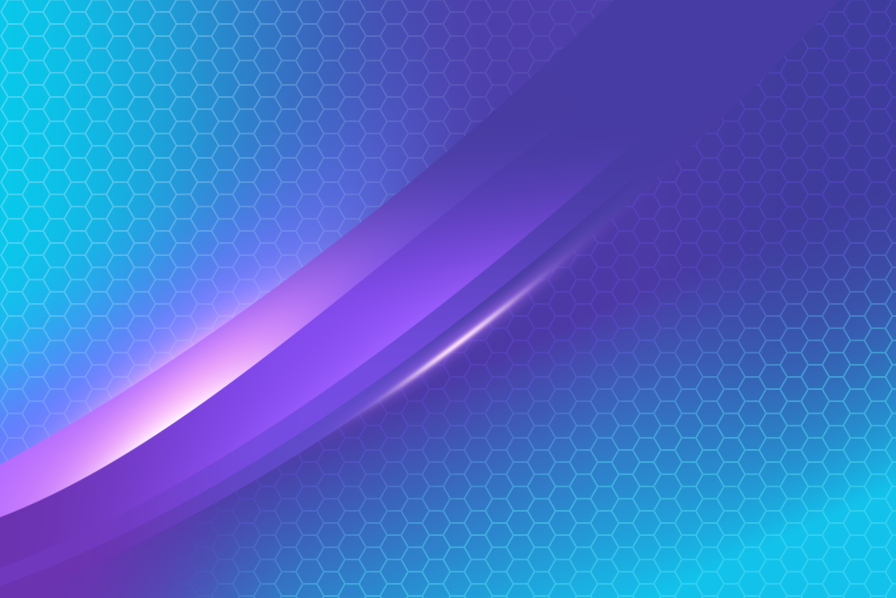
Write a WebGL 2 fragment shader that draws this background.

```glsl
#version 300 es
precision highp float;
// Glossy violet ribbons sweep diagonally over a cyan-to-indigo honeycomb.
// Polynomial curves bound each ribbon; gaussian glows add the hot highlights,
// and a folded hexagonal lattice draws the mesh on both sides.
uniform vec2 u_resolution;
out vec4 outColor;

const vec3 INDIGO = vec3(0.28, 0.235, 0.64);
const vec3 CYAN = vec3(0.03, 0.79, 0.92);
const vec3 VIOLET = vec3(0.53, 0.34, 1.0);
const vec3 PLUM = vec3(0.42, 0.20, 0.69);

// Height of a cubic curve at x, coefficients in rising order.
float curve(vec4 k, float x) {
    return k.x + x * (k.y + x * (k.z + x * k.w));
}

float bell(float v, float center, float width) {
    float t = (v - center) / width;
    return exp(-t * t);
}

// Line coverage of a flat-topped honeycomb.
float honeycomb(vec2 p, float pixel) {
    float radius = 0.0235;
    vec2 cell = radius * vec2(3.0, sqrt(3.0));
    vec2 a = mod(p, cell) - 0.5 * cell;
    vec2 b = mod(p + 0.5 * cell, cell) - 0.5 * cell;
    vec2 q = abs(dot(a, a) < dot(b, b) ? a : b);
    float edge = 0.5 * cell.y - max(q.y, 0.5 * q.y + 0.866 * q.x);
    return 1.0 - smoothstep(0.0012 - 0.4 * pixel, 0.0012 + 0.7 * pixel, edge);
}

// Cyan field above the ribbons, with a periwinkle haze near their edge.
vec3 upperField(vec2 p, float above, float mesh) {
    vec3 color = mix(CYAN, INDIGO + vec3(0.02, 0.01, 0.03), smoothstep(0.0, 0.9, p.x + 0.06 * p.y));
    float haze = exp(-above * above / 0.035) * (1.0 - smoothstep(0.35, 0.85, p.x));
    color = mix(color, vec3(0.44, 0.44, 1.0), 0.9 * haze);
    color += vec3(0.42, 0.18, 0.08) * bell(p.x, 0.3, 0.2) * exp(-max(above, 0.0) / 0.04);
    float strength = mix(0.34, 0.06, smoothstep(0.15, 0.95, p.x)) * (1.0 - 0.5 * haze);
    return mix(color, vec3(0.75, 0.9, 1.0), mesh * strength);
}

// Indigo field below the ribbons, turning cyan toward the lower right.
vec3 lowerField(vec2 p, float mesh) {
    float light = clamp((0.45 * p.x - p.y + 0.03) / 0.52, 0.0, 1.0);
    vec3 color = mix(INDIGO + vec3(0.02, -0.01, 0.01), CYAN + vec3(0.04, -0.03, 0.0), light);
    color = mix(color, vec3(0.23, 0.24, 0.6), smoothstep(1.0, 1.4, p.x) * (1.0 - light) * 0.8);
    color = mix(PLUM, color, smoothstep(0.05, 0.5, p.x));
    vec3 line = mix(vec3(0.37, 0.29, 0.83), vec3(0.35, 0.88, 0.97), smoothstep(0.0, 0.6, light));
    return mix(color, line, mesh * 0.42 * smoothstep(0.25, 0.55, p.x));
}

// Upper ribbon: violet, with a pink and white glow along its lower edge.
vec3 brightRibbon(vec2 p, float above) {
    vec3 color = mix(VIOLET, INDIGO, smoothstep(0.4, 0.82, p.y + 0.25 * above));
    color = mix(color, vec3(0.72, 0.42, 1.0), 0.75 * (1.0 - smoothstep(0.0, 0.3, p.x)));
    float pink = bell(p.x, 0.3, 0.24) * bell(above, 0.0, 0.115);
    color = mix(color, vec3(1.0, 0.62, 0.97), 0.95 * pink);
    float white = bell(p.x, 0.29, 0.14) * exp(-max(above, 0.0) / 0.035);
    return mix(color, vec3(1.0, 0.97, 1.0), white);
}

// Middle ribbon: deep purple that brightens toward its lower edge.
vec3 middleRibbon(vec2 p, float above) {
    vec3 color = mix(PLUM, vec3(0.49, 0.27, 0.91), smoothstep(0.0, 0.5, p.x));
    float sheen = bell(p.x, 0.64, 0.28) * exp(-max(above, 0.0) / 0.09);
    color = mix(color, vec3(0.61, 0.37, 1.0), sheen);
    return mix(color, INDIGO, smoothstep(0.46, 0.8, p.y + 0.1 * above));
}

void main() {
    vec2 p = gl_FragCoord.xy / u_resolution.y;
    float aspect = u_resolution.x / u_resolution.y;
    p.x *= 1.5 / aspect;
    float pixel = 1.0 / u_resolution.y;
    float mesh = honeycomb(p + vec2(0.01, 0.017), pixel);

    // Heights above the five ribbon edges, from top to bottom.
    float top = p.y - curve(vec4(0.223, 0.55, 0.2, 0.0), p.x);
    float ridge = p.y - curve(vec4(0.135, 0.38, 0.655, -0.335), p.x);
    float fold = p.y - curve(vec4(0.05, 0.38, 0.337, -0.06), p.x);
    float seam = fold + 0.03 + 0.025 * p.x;
    float rim = p.y - curve(vec4(-0.01, 0.38, 0.247, -0.004), p.x);

    // Thin lower ribbons.
    float fade = smoothstep(0.33, 0.75, p.y);
    float left = 1.0 - smoothstep(0.1, 0.5, p.x);
    vec3 outer = mix(vec3(0.37, 0.29, 0.79), INDIGO, smoothstep(0.3, 0.55, p.y));
    outer = mix(outer, PLUM, left);
    vec3 inner = mix(vec3(0.46, 0.3, 0.89), INDIGO, fade);
    inner = mix(inner, PLUM + vec3(0.02, 0.02, 0.05), left);

    // Layers from the bottom field up to the top field.
    float soft = 1.2 * pixel;
    vec3 color = lowerField(p, mesh);
    color = mix(color, outer, smoothstep(-soft, soft, rim));
    color = mix(color, inner, smoothstep(-soft, soft, seam));
    color = mix(color, middleRibbon(p, fold), smoothstep(-soft, soft, fold));
    color = mix(color, brightRibbon(p, ridge), smoothstep(-soft, soft, ridge));
    color = mix(color, upperField(p, top, mesh), smoothstep(-soft, soft, top));

    // Tapered flare on the lowest edge.
    float halo = bell(p.x, 0.79, 0.17) * bell(rim, 0.004, 0.02);
    float core = bell(p.x, 0.765, 0.1) * bell(rim, 0.001, 0.0065);
    color = mix(color, vec3(0.66, 0.42, 0.95), 0.6 * halo);
    color = mix(color, vec3(1.0, 0.88, 0.99), 0.95 * core);
    outColor = vec4(clamp(color, 0.0, 1.0), 1.0);
}
```
